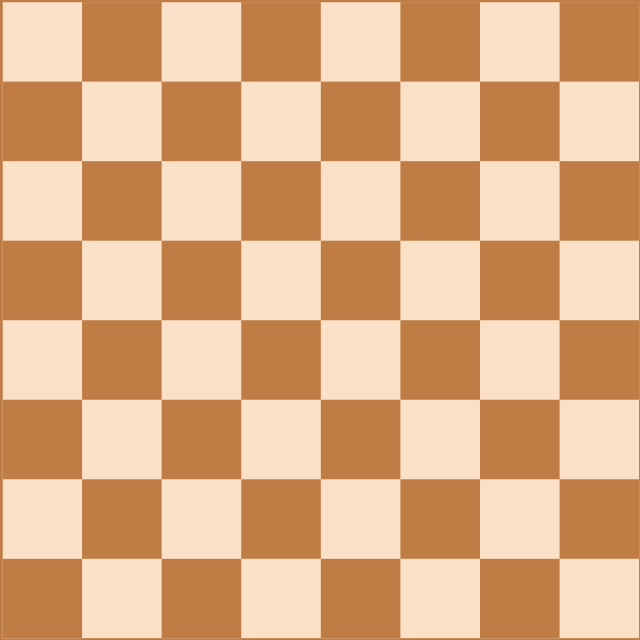
Give the GLSL for this pattern, as a WebGL 1 fragment shader.

```glsl
precision highp float;

uniform vec2 u_resolution;

const float SQUARES = 8.0;
const vec3 BROWN = vec3(0.75, 0.49, 0.27);
const vec3 CREAM = vec3(0.98, 0.88, 0.78);

// Board corners; the thin brown frame outside them wraps across the edges
const vec2 BOARD_MIN = vec2(0.0039, 0.0026);
const vec2 BOARD_MAX = vec2(0.9987, 0.9967);

// Smoothed square wave per axis: +1 in even cells, -1 in odd cells
vec2 cellSign(vec2 cell, vec2 edgeWidth) {
  vec2 triangle = abs(mod(cell - 0.5, 2.0) - 1.0) - 0.5;
  return clamp(2.0 * triangle / edgeWidth, -1.0, 1.0);
}

// 1 where the two axes differ in parity, 0 where they agree
float checker(vec2 cell, vec2 edgeWidth) {
  vec2 parity = cellSign(cell, edgeWidth);
  return 0.5 - 0.5 * parity.x * parity.y;
}

// Coverage of an axis-aligned box
float boxMask(vec2 p, vec2 low, vec2 high, vec2 edgeWidth) {
  vec2 inside = min(p - low, high - p) / edgeWidth + 0.5;
  vec2 coverage = clamp(inside, 0.0, 1.0);
  return coverage.x * coverage.y;
}

void main() {
  vec2 pixel = 1.0 / u_resolution;
  vec2 uv = gl_FragCoord.xy * pixel;

  // Board position measured in squares
  vec2 cellSize = (BOARD_MAX - BOARD_MIN) / SQUARES;
  vec2 cell = (uv - BOARD_MIN) / cellSize;

  float light = checker(cell, pixel / cellSize);
  light *= boxMask(uv, BOARD_MIN, BOARD_MAX, pixel);

  gl_FragColor = vec4(mix(BROWN, CREAM, light), 1.0);
}
```
